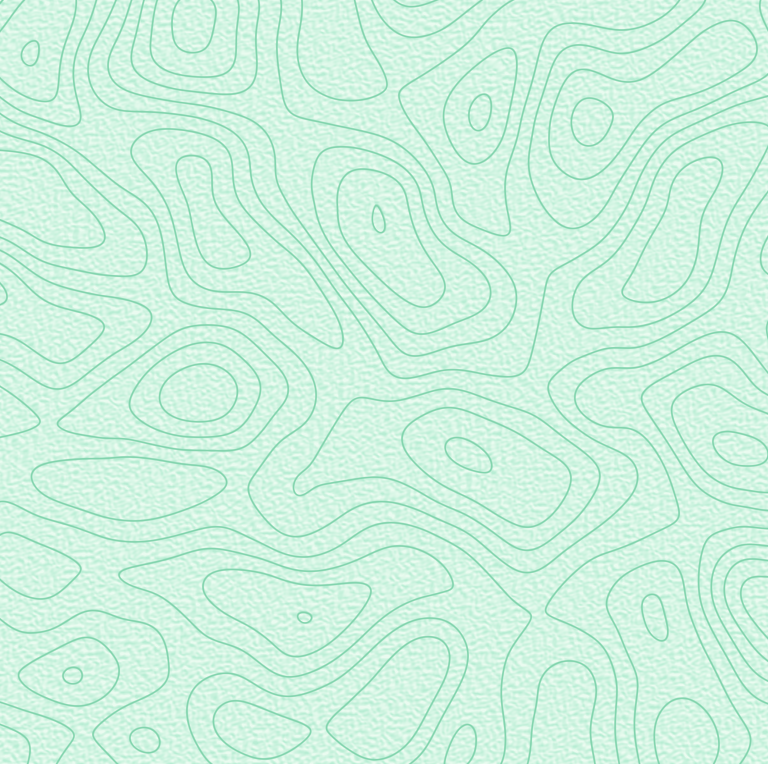
Write a WebGL 2 fragment shader that draws this pattern.

```glsl
#version 300 es
precision highp float;
// Thin green topographic contour lines on embossed mint paper.

uniform vec2 u_resolution;
out vec4 fragColor;

const vec3 PAPER_SHADE = vec3(0.72, 0.93, 0.83);
const vec3 PAPER_LIGHT = vec3(0.90, 0.98, 0.93);
const vec3 LINE_COLOR  = vec3(0.51, 0.83, 0.68);

const float HILLS        = 4.6;     // terrain cells across the canvas
const float WARP         = 0.16;    // sideways bending of the terrain
const float DETAIL       = 0.10;    // strength of the finer terrain octave
const float LEVEL_STEP   = 0.135;   // height between contour lines
const float LEVEL_SHIFT  = 0.06;
const float LINE_HALF    = 0.00115; // half line width
const float MIN_SLOPE    = 0.35;    // keeps lines thin on flat ground
const float SLOPE_DELTA  = 0.001;

const vec2  GRAIN_CELLS  = vec2(150.0, 215.0);
const vec2  GRAIN_LIGHT  = vec2(0.16, 0.45);  // emboss offset, in grain cells
const float GRAIN_GAIN   = 0.80;
const float PAPER_TONE   = 0.61;

const float TAU = 6.28319;

vec2 cellGradient(vec2 cell) {
    float angle = TAU * fract(sin(dot(cell, vec2(127.1, 311.7))) * 43758.5);
    return vec2(cos(angle), sin(angle));
}

float gradientNoise(vec2 p) {
    vec2 cell = floor(p);
    vec2 f = fract(p);
    vec2 fade = f * f * f * (f * (f * 6.0 - 15.0) + 10.0);
    const vec2 e = vec2(1.0, 0.0);
    float a = dot(cellGradient(cell), f);
    float b = dot(cellGradient(cell + e.xy), f - e.xy);
    float c = dot(cellGradient(cell + e.yx), f - e.yx);
    float d = dot(cellGradient(cell + e.xx), f - e.xx);
    return mix(mix(a, b, fade.x), mix(c, d, fade.x), fade.y);
}

float terrainHeight(vec2 uv) {
    vec2 p = uv * HILLS + vec2(17.3, 42.6);
    vec2 bend = vec2(gradientNoise(p * 1.3 + 31.7), gradientNoise(p * 1.3 + 73.2));
    p += WARP * bend;
    return gradientNoise(p) + DETAIL * gradientNoise(p * 2.1 + 9.4);
}

// Distance to the nearest contour, in canvas units.
float contourDistance(vec2 uv) {
    float h = terrainHeight(uv);
    vec2 slope = vec2(terrainHeight(uv + vec2(SLOPE_DELTA, 0.0)) - h,
                      terrainHeight(uv + vec2(0.0, SLOPE_DELTA)) - h) / SLOPE_DELTA;
    float level = fract((h + LEVEL_SHIFT) / LEVEL_STEP);
    return min(level, 1.0 - level) * LEVEL_STEP / max(length(slope), MIN_SLOPE);
}

// Fine bumps lit from above.
float paperGrain(vec2 uv) {
    vec2 p = uv * GRAIN_CELLS;
    p += 0.6 * gradientNoise(p * 0.37 + 5.1);
    return gradientNoise(p + GRAIN_LIGHT) - gradientNoise(p - GRAIN_LIGHT);
}

void main() {
    float canvas = min(u_resolution.x, u_resolution.y);
    vec2 uv = gl_FragCoord.xy / canvas;
    float pixel = 1.0 / canvas;

    // Paper
    float tone = PAPER_TONE + GRAIN_GAIN * paperGrain(uv);
    vec3 color = mix(PAPER_SHADE, PAPER_LIGHT, clamp(tone, 0.0, 1.1));

    // Contour lines
    float soft = 0.8 * pixel;
    float line = 1.0 - smoothstep(LINE_HALF - soft, LINE_HALF + soft, contourDistance(uv));
    color = mix(color, LINE_COLOR, line);

    fragColor = vec4(color, 1.0);
}
```
